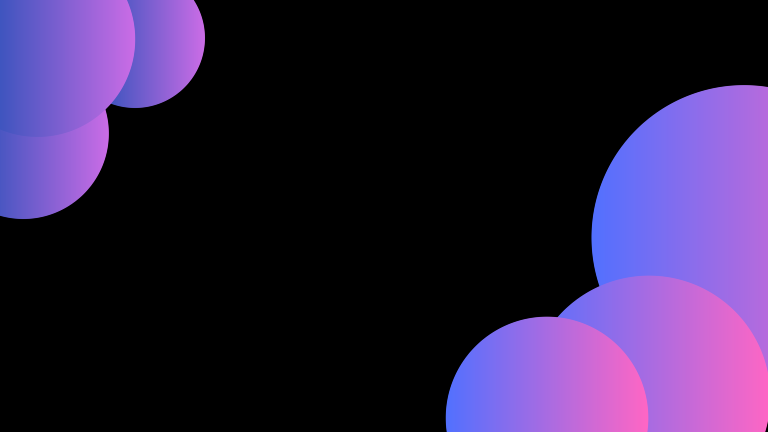
Give the GLSL for this background, as a Shadertoy shader.

```glsl
// Overlapping gradient discs in two opposite corners of a black field.

#define BACKGROUND  vec3(0.0)
#define DEEP_BLUE   vec3(0.0, 0.29, 0.678)
#define ORCHID      vec3(0.796, 0.424, 0.902)
#define BRIGHT_BLUE vec3(0.318, 0.439, 1.0)
#define HOT_PINK    vec3(1.0, 0.4, 0.769)
#define EDGE_PIXELS 1.2

// Paints a disc (center.xy, radius) filled with a left-to-right gradient.
void paintDisc(inout vec3 color, vec2 p, vec3 disc, vec3 leftColor, vec3 rightColor) {
    vec2 offset = p - disc.xy;
    float edge = EDGE_PIXELS / iResolution.y;
    float coverage = 1.0 - smoothstep(-0.5 * edge, 0.5 * edge, length(offset) - disc.z);
    float across = clamp(0.5 + 0.5 * offset.x / disc.z, 0.0, 1.0);
    color = mix(color, mix(leftColor, rightColor, across), coverage);
}

void mainImage(out vec4 fragColor, in vec2 fragCoord) {
    // Lengths are in canvas heights; each group is anchored to its own side.
    vec2 fromLeft = fragCoord / iResolution.y;
    vec2 fromRight = fromLeft - vec2(iResolution.x / iResolution.y, 0.0);
    vec3 color = BACKGROUND;

    // Upper left group, back to front
    paintDisc(color, fromLeft, vec3(0.3125, 0.912, 0.162), DEEP_BLUE, ORCHID);
    paintDisc(color, fromLeft, vec3(0.054, 0.691, 0.198), DEEP_BLUE, ORCHID);
    paintDisc(color, fromLeft, vec3(0.087, 0.909, 0.226), DEEP_BLUE, ORCHID);

    // Lower right group, back to front
    paintDisc(color, fromRight, vec3(-0.0556, 0.450, 0.353), BRIGHT_BLUE, HOT_PINK);
    paintDisc(color, fromRight, vec3(-0.2755, 0.081, 0.281), BRIGHT_BLUE, HOT_PINK);
    paintDisc(color, fromRight, vec3(-0.5115, 0.0325, 0.2345), BRIGHT_BLUE, HOT_PINK);

    fragColor = vec4(color, 1.0);
}
```
